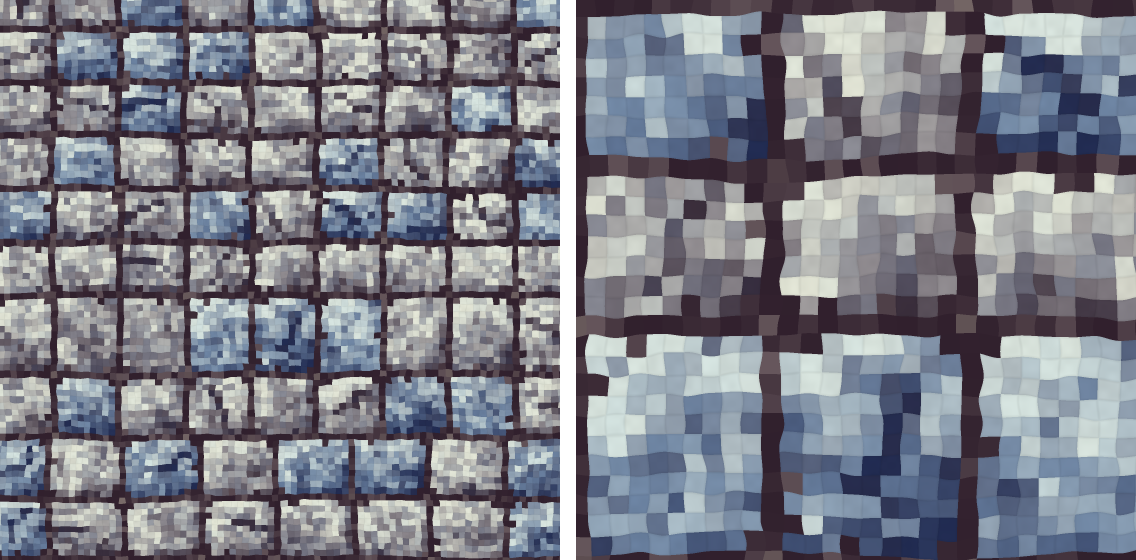
Left: the whole. Right: its middle third, enlarged.
This texture is drawn by a WebGL 1 fragment shader. Its source:

```glsl
precision highp float;
// Cobblestone wall of blocky grey and blue stones with dark purple mortar and cracks.

uniform vec2 u_resolution;

#define CELL_COUNT 88.0    // paint blocks across the canvas
#define SHORT_ROW 0.095    // upper row height
#define LOW_ROW 0.110      // height of the three bottom rows
#define TALL_ROW 0.142     // height of the single tall row
#define NARROW_STONE 0.1177
#define WIDE_STONE 0.136   // stone width in the two bottom rows
#define BLUE_SHARE 0.32
#define CRACK_SHARE 0.28
#define BLOCK_CONTRAST 0.54
#define PATCH_CONTRAST 0.60
#define WOBBLE 0.0035
#define SAMPLES 3

float hash(vec2 p) {
  vec3 q = fract(vec3(p.xyx) * 0.1031);
  q += dot(q, q.yzx + 33.33);
  return fract((q.x + q.y) * q.z);
}

float noise(vec2 p) {
  vec2 i = floor(p), f = fract(p);
  f = f * f * (3.0 - 2.0 * f);
  return mix(mix(hash(i), hash(i + vec2(1, 0)), f.x),
             mix(hash(i + vec2(0, 1)), hash(i + vec2(1, 1)), f.x), f.y);
}

vec3 ramp(vec3 dark, vec3 middle, vec3 light, float t) {
  return t < 0.5 ? mix(dark, middle, 2.0 * t) : mix(middle, light, 2.0 * t - 1.0);
}

// Returns the row index, its bottom edge and its height.
vec3 findRow(float y) {
  float tallStart = 3.0 * LOW_ROW, upperStart = tallStart + TALL_ROW;
  if (y < tallStart) {
    float low = floor(y / LOW_ROW);
    return vec3(low, low * LOW_ROW, LOW_ROW);
  }
  if (y < upperStart) return vec3(3.0, tallStart, TALL_ROW);
  float upper = floor((y - upperStart) / SHORT_ROW);
  return vec3(4.0 + upper, upperStart + upper * SHORT_ROW, SHORT_ROW);
}

// Darkness of a wandering diagonal crack; p is in blocks from the stone centre.
float crack(vec2 p, vec2 stone) {
  float angle = 2.2 * (hash(stone + 41.0) - 0.5);
  float c = cos(angle), s = sin(angle);
  p -= vec2(hash(stone + 43.0) * 4.0 - 2.0, 1.0);
  vec2 q = vec2(c * p.x + s * p.y, c * p.y - s * p.x);
  float bend = 2.4 * (noise(vec2(q.x * 0.6 + 20.0, stone.x * 7.0 + stone.y)) - 0.5);
  float present = step(hash(stone + 47.0), CRACK_SHARE);
  return present * step(abs(q.y + bend), 0.55) * step(abs(q.x), 3.4);
}

vec3 mortarColor(vec2 id, bool crossing) {
  float wear = hash(id + 5.0);
  vec3 color = mix(vec3(0.19, 0.125, 0.175), vec3(0.40, 0.34, 0.36), wear * wear * wear);
  return crossing ? mix(color, vec3(0.50, 0.45, 0.43), 0.75 * hash(id + 9.0)) : color;
}

vec3 stoneColor(vec2 stone, vec2 cell, vec2 count, vec2 id) {
  vec2 center = cell + 0.5;
  vec2 place = center / count;

  // Some neighbouring blocks share one tone.
  vec2 pairId = stone * 16.0 + floor(cell * vec2(0.5, 1.0)) * vec2(2.0, 1.0);
  vec2 toneId = hash(pairId + 13.0) < 0.25 ? pairId : id;

  float blue = step(hash(stone * 3.0 + 70.0), BLUE_SHARE);
  float tone = 0.64 + 0.42 * (place.y - 0.5) - 0.20 * (place.x - 0.5) - 0.07 * blue;
  tone += 0.14 * (hash(stone + 23.0) - 0.5);
  tone += BLOCK_CONTRAST * (hash(toneId + 17.0) - 0.5);
  tone += PATCH_CONTRAST * (noise(center * 0.42 + stone * 19.0) - 0.5);
  if (cell.x > count.x - 1.5 || cell.y < 1.5) tone -= 0.13;
  tone -= 0.6 * crack(center - 0.5 * count, stone);
  tone = clamp(tone, 0.0, 1.0);

  float cool = clamp(0.75 * blue + 0.35 * hash(toneId + 29.0) - 0.05
                     + 0.3 * blue * (0.5 - place.y), 0.0, 1.0);
  vec3 grey = ramp(vec3(0.23, 0.18, 0.23), vec3(0.55, 0.53, 0.55), vec3(0.88, 0.89, 0.83), tone);
  vec3 slate = ramp(vec3(0.13, 0.17, 0.32), vec3(0.42, 0.51, 0.63), vec3(0.82, 0.88, 0.87), tone);
  return mix(grey, slate, cool);
}

vec3 wall(vec2 uv) {
  // Gentle warps keep stones and blocks from being perfectly straight.
  vec2 bend = vec2(noise(uv * 9.0 + 3.0), noise(uv * 9.0 + 57.0)) - 0.5;
  vec2 ripple = vec2(noise(uv * 70.0 + 11.0), noise(uv * 70.0 + 91.0)) - 0.5;
  vec2 p = uv + WOBBLE * (2.0 * bend + ripple) + 0.5 / CELL_COUNT;

  // Locate the stone, then its own grid of blocks.
  vec3 row = findRow(max(p.y, 0.0));
  bool wide = row.x < 1.5;
  float width = wide ? WIDE_STONE : NARROW_STONE;
  float shift = (wide ? 0.0885 : 0.094) + 0.010 * (hash(vec2(row.x, 4.0)) - 0.5);
  float across = (p.x - shift) / width + 1.0;
  vec2 stone = vec2(floor(across), row.x) + 2.0;
  vec2 count = floor(vec2(width, row.z) * CELL_COUNT + 0.5);
  vec2 grid = vec2(fract(across), clamp((p.y - row.y) / row.z, 0.0, 0.999)) * count;
  vec2 cell = floor(grid);
  vec2 id = stone * 16.0 + cell;

  // The first column and row are mortar; corners and a few rim blocks wear away.
  bool sideRim = cell.x < 1.5 || cell.x > count.x - 1.5;
  bool endRim = cell.y < 1.5 || cell.y > count.y - 1.5;
  float loss = sideRim && endRim ? 0.5 : (sideRim || endRim ? 0.06 : 0.0);
  bool joint = cell.x < 0.5 || cell.y < 0.5;
  bool crossing = cell.x < 0.5 && cell.y < 0.5;
  if (joint || hash(id + 31.0) < loss) return mortarColor(id, crossing);

  // Faint seams and brush grain inside each block.
  vec2 edge = abs(fract(grid) - 0.5);
  float seam = smoothstep(0.38, 0.5, max(edge.x, edge.y));
  float grain = noise(uv * 190.0) - 0.5;
  return stoneColor(stone, cell, count, id) * (1.0 - 0.05 * seam + 0.05 * grain);
}

void main() {
  // Average several samples to smooth the block edges.
  vec3 color = vec3(0.0);
  for (int i = 0; i < SAMPLES; i++)
    for (int j = 0; j < SAMPLES; j++) {
      vec2 offset = (vec2(float(i), float(j)) + 0.5) / float(SAMPLES) - 0.5;
      color += wall((gl_FragCoord.xy + offset) / u_resolution);
    }
  gl_FragColor = vec4(color / float(SAMPLES * SAMPLES), 1.0);
}
```
